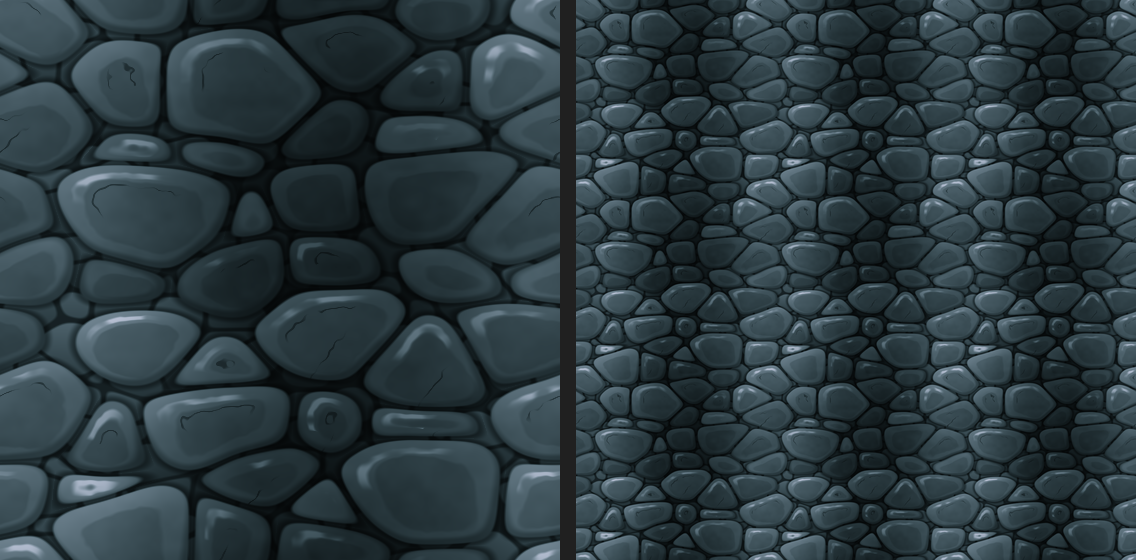
Left, the tile; right, the same tile 3 across and 3 down.
This texture is drawn by a three.js fragment shader. Its source:

```glsl
varying vec2 vUv;

float hash(vec2 p) {
  return fract(sin(dot(p, vec2(127.1, 311.7))) * 43758.5453);
}

vec2 wrapCell(vec2 cell, vec2 grid) {
  return floor(mod(cell + 0.5, grid));
}

// Value noise that wraps after one canvas
float noise(vec2 uv, vec2 grid) {
  vec2 p = uv * grid;
  vec2 i = floor(p);
  vec2 f = fract(p);
  f = f * f * (3.0 - 2.0 * f);
  float a = hash(wrapCell(i, grid));
  float b = hash(wrapCell(i + vec2(1.0, 0.0), grid));
  float c = hash(wrapCell(i + vec2(0.0, 1.0), grid));
  float d = hash(wrapCell(i + vec2(1.0, 1.0), grid));
  return mix(mix(a, b, f.x), mix(c, d, f.x), f.y);
}

float stoneWeight(float id) {
  return 0.75 * id * id;
}

float stoneRadius(float id) {
  return sqrt(stoneWeight(id) + 0.4);
}

// Stone centre in xy, its random id in z
vec3 stoneSite(vec2 cell, vec2 grid, float seed) {
  vec2 key = wrapCell(cell, grid) + seed;
  vec2 jitter = vec2(hash(key + 3.7), hash(key + 8.3));
  return vec3(cell + 0.5 + vec2(0.75, 0.65) * (jitter - 0.5), hash(key + 15.1));
}

// Weighted cells with rounded corners: edge depth, offset from centre, id
vec4 stones(vec2 uv, vec2 grid, float seed) {
  vec2 p = uv * grid + 0.5;
  vec2 home = floor(p);
  vec3 own = vec3(0.0);
  float nearest = 1e3;
  for (int y = -2; y <= 2; y++) {
    for (int x = -2; x <= 2; x++) {
      vec3 site = stoneSite(home + vec2(x, y), grid, seed);
      vec2 r = p - site.xy;
      float power = dot(r, r) - stoneWeight(site.z);
      if (power < nearest) {
        nearest = power;
        own = site;
      }
    }
  }
  vec2 q = p - own.xy;
  float sum = exp(-14.0 * (stoneRadius(own.z) - length(q)));
  for (int y = -2; y <= 2; y++) {
    for (int x = -2; x <= 2; x++) {
      vec3 site = stoneSite(home + vec2(x, y), grid, seed);
      vec2 r = p - site.xy;
      float gap = length(site.xy - own.xy);
      if (gap > 0.001) {
        float power = dot(r, r) - stoneWeight(site.z);
        sum += exp(-7.0 * (power - nearest) / gap);
      }
    }
  }
  return vec4(-log(sum) / 14.0, q, own.z);
}

void main() {
  vec2 uv = vUv;
  vec2 warp = vec2(noise(uv, vec2(9.0)), noise(uv + 0.37, vec2(9.0))) - 0.5;
  vec4 stone = stones(uv + 0.018 * warp, vec2(5.0, 8.0), 2.0);
  vec4 pebble = stones(uv + 0.01 * warp, vec2(13.0, 18.0), 41.0);
  float depth = stone.x;
  vec2 q = stone.yz;
  float id = stone.w;
  float radius = stoneRadius(id);
  float fine = noise(uv, vec2(34.0, 44.0));
  float brush = noise(uv, vec2(11.0, 17.0));
  float ragged = noise(uv, vec2(80.0)) - 0.5;

  // Broad light at the sides, shadow through the middle
  float side = 0.5 + 0.5 * cos(6.28318 * (uv.x - 0.03));
  float area = smoothstep(0.08, 0.88, 0.6 * side + 0.4 * noise(uv + 0.2, vec2(4.0)));
  float light = clamp(0.7 * area + 0.36 * fract(id * 57.3) - 0.03, 0.0, 1.0);

  // Gaps with small pebbles, dark right under the stones
  float pebbleTone = mix(0.09, 0.29, area) * (0.75 + 0.4 * fract(pebble.w * 31.7));
  pebbleTone *= 1.0 + 0.25 * pebble.z;
  float tone = mix(mix(0.05, 0.13, area), pebbleTone, smoothstep(0.015, 0.1, pebble.x));
  tone *= mix(0.55, 1.0, smoothstep(-0.02, 0.06, -depth));

  // Stone body: lit from the upper left, with a worn darker face
  float up = dot(q / radius, vec2(-0.42, 0.9));
  float facing = dot(q / (length(q) + 0.001), vec2(-0.42, 0.9));
  float worn = depth / radius + 0.14 * (brush - 0.5) + 0.03 * ragged - 0.1 * up;
  float face = smoothstep(0.22, 0.27, worn);
  float body = mix(0.155, 0.4, light) * (1.0 + 0.24 * up);
  body *= 1.0 - 0.13 * face + 0.1 * smoothstep(0.1, 0.8, up) * (1.0 - face);
  body += 0.035 * (brush - 0.5) + 0.02 * (fine - 0.5) + 0.008 * ragged;
  body *= mix(0.72, 1.0, smoothstep(0.02, 0.1, depth + 0.08 * up));

  // Wet streak following the upper rim
  float rim = (depth - 0.2 * radius + 0.03 * (brush - 0.5) + 0.018 * ragged) / (0.042 * radius);
  float streak = smoothstep(1.5, 0.5, abs(rim)) * smoothstep(0.5, 0.9, facing);
  streak *= smoothstep(0.12, 0.6, fine) * smoothstep(0.25, 0.55, fract(id * 23.9));
  body += streak * mix(0.15, 0.26, light);

  // Hairline cracks along the face and across it
  float arc = abs(depth - 0.36 * radius + 0.06 * ragged + 0.08 * (brush - 0.5));
  float arcCrack = smoothstep(0.013, 0.003, arc) * smoothstep(0.1, 0.5, facing);
  float cut = abs(q.x - 0.5 * q.y - 0.15 + 0.06 * ragged + 0.1 * (brush - 0.5));
  float cutCrack = smoothstep(0.015, 0.004, cut) * smoothstep(0.0, -0.2, q.y);
  float crack = arcCrack * step(0.45, fract(id * 91.3)) + cutCrack * step(0.7, fract(id * 71.9));
  body *= 1.0 - 0.4 * min(crack, 1.0) * smoothstep(0.25, 0.6, fine);

  tone = mix(tone, body, smoothstep(0.015, 0.045, depth));
  gl_FragColor = vec4(tone * (0.62 + 0.45 * tone), tone, 1.1 * tone, 1.0);
}
```
